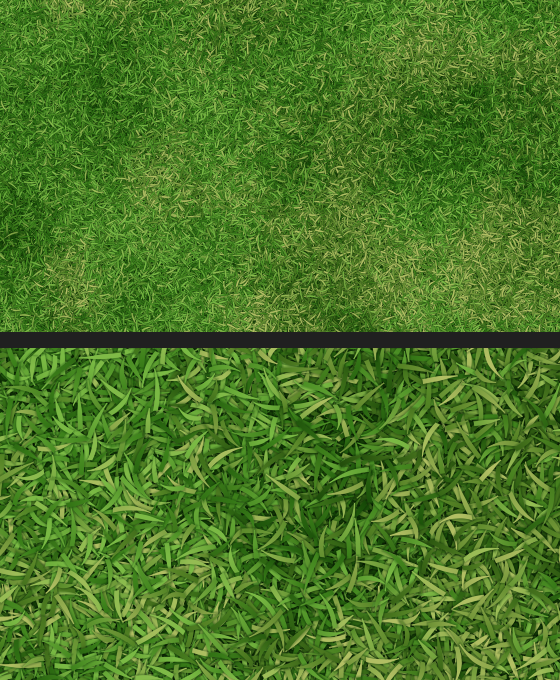
Top, the full canvas; bottom, a detail of the centre.
A Shadertoy shader for this texture:

```glsl
// Lawn seen from above: layers of thin grass blades with dry patches.

#define LAYERS 12          // stacked sheets of blades
#define CELL 0.0225        // blade spacing, in canvas heights
#define BLADE_LENGTH 0.97  // longest half length, in cells
#define BLADE_WIDTH 0.108  // half width at the root, in cells
#define BLADE_BEND 0.2     // strongest curve, in cells
#define SHADOW 0.23        // darkening beside a blade
#define TONE_SPREAD 0.9    // light and dark variety of blades
#define PATCH_SCALE 3.6    // dry patches per canvas height
#define DRYNESS 0.8        // share of dry blades in a patch
#define PATCH_LIGHT 0.8    // strength of broad light and dark areas

const vec3 DEEP_GREEN = vec3(0.095, 0.28, 0.03);
const vec3 LEAF_GREEN = vec3(0.26, 0.495, 0.115);
const vec3 TIP_GREEN  = vec3(0.50, 0.69, 0.28);
const vec3 FRESH_TINT = vec3(0.89, 1.01, 0.87);
const vec3 STRAW_TINT = vec3(1.30, 1.04, 1.28);
const vec3 SHADOW_TINT = vec3(1.15, 0.85, 1.15);

vec4 hash4(vec3 p) {
    vec4 v = fract(p.xyzx * vec4(0.1031, 0.1030, 0.0973, 0.1099));
    v += dot(v, v.wzxy + 33.33);
    return fract((v.xxyz + v.yzzw) * v.zywx);
}

mat2 rotation(float angle) {
    float c = cos(angle), s = sin(angle);
    return mat2(c, s, -s, c);
}

float valueNoise(vec2 p) {
    vec2 i = floor(p), f = fract(p);
    f = f * f * (3.0 - 2.0 * f);
    float low = mix(hash4(vec3(i, 5.0)).x, hash4(vec3(i + vec2(1, 0), 5.0)).x, f.x);
    float high = mix(hash4(vec3(i + vec2(0, 1), 5.0)).x, hash4(vec3(i + 1.0, 5.0)).x, f.x);
    return mix(low, high, f.y);
}

float fbm(vec2 p) {
    float sum = 0.0, weight = 0.53;
    for (int i = 0; i < 4; i++) {
        sum += weight * valueNoise(p);
        p = rotation(0.6) * p * 2.1 + 13.7;
        weight *= 0.5;
    }
    return sum;
}

// Dark to light ramp of living grass
vec3 grassRamp(float tone) {
    vec3 lower = mix(DEEP_GREEN, LEAF_GREEN, clamp(tone * 2.0, 0.0, 1.0));
    return mix(lower, TIP_GREEN, clamp(tone * 2.0 - 1.0, 0.0, 1.15));
}

// Signed distance to a bent, tapered blade; along runs from root -1 to tip 1
float bladeDistance(vec2 d, float halfLength, float bend, out float along) {
    along = clamp(d.x / halfLength, -1.0, 1.0);
    d.y += bend * (along * along - 0.35);
    float halfWidth = BLADE_WIDTH * (1.0 - 0.75 * smoothstep(-0.2, 1.0, along));
    return max(abs(d.y) - halfWidth, abs(d.x) - halfLength);
}

void mainImage(out vec4 fragColor, in vec2 fragCoord) {
    vec2 p = fragCoord / iResolution.y;
    float pixel = 1.0 / (iResolution.y * CELL);
    float across = fragCoord.x / iResolution.x;

    // Broad changes of health and light, drier toward the right
    float dryMap = fbm(p * PATCH_SCALE + 4.3) + 0.24 * (across - 0.5);
    float dry = mix(0.08, DRYNESS, smoothstep(0.36, 0.76, dryMap));
    float light = PATCH_LIGHT * (fbm(p * 3.1 + 21.0) - 0.5) + 0.16 * (dry - 0.3);

    vec3 color = DEEP_GREEN * 0.9;
    for (int layer = 0; layer < LAYERS; layer++) {
        float level = float(layer);
        float depth = level / float(LAYERS - 1);
        vec2 q = rotation(level * 2.4) * p / CELL + level * 17.3 + 90.0;
        vec2 home = floor(q);

        for (int n = 0; n < 9; n++) {
            vec2 cell = home + vec2(n % 3 - 1, n / 3 - 1);
            vec4 place = hash4(vec3(cell, level + 1.0));
            vec4 look = hash4(vec3(cell, level + 41.0));

            // Shape
            vec2 d = rotation(6.2832 * place.z) * (q - cell - place.xy);
            float halfLength = BLADE_LENGTH * mix(0.5, 1.0, look.x);
            float along;
            float dist = bladeDistance(d, halfLength, BLADE_BEND * (look.y * 2.0 - 1.0), along);
            float cover = 1.0 - smoothstep(-0.65 * pixel, 0.65 * pixel, dist);
            float shade = 1.0 - smoothstep(0.0, 0.13, dist);

            // Colour
            float tone = TONE_SPREAD * (place.w - 0.5) + 0.46 + 0.25 * depth + 0.12 * along + light;
            float straw = smoothstep(-0.4, 0.3, dry - look.z);
            vec3 blade = grassRamp(tone) * mix(FRESH_TINT, STRAW_TINT, straw);

            color *= 1.0 - SHADOW * shade * SHADOW_TINT;
            color = mix(color, blade, cover);
        }
    }
    fragColor = vec4(clamp(color, 0.0, 1.0), 1.0);
}
```
